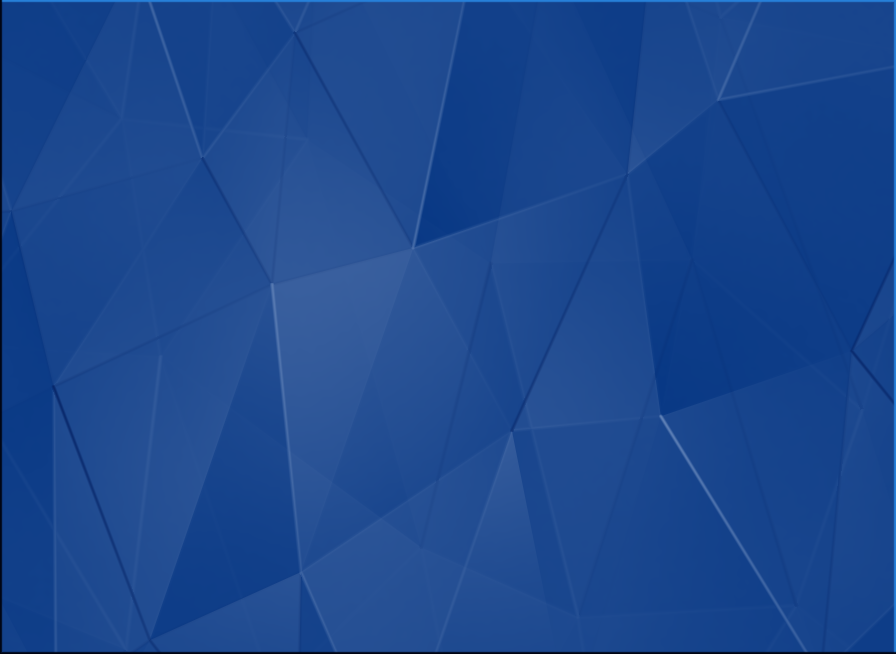
Give the GLSL for this background, as a Shadertoy shader.

```glsl
const vec3 DEEP = vec3(0.05, 0.235, 0.53);
const vec3 PALE = vec3(0.245, 0.39, 0.63);
const vec3 RIDGE = vec3(0.45, 0.57, 0.76);
const vec3 CREASE = vec3(0.01, 0.12, 0.38);
const vec3 RIM_LIGHT = vec3(0.15, 0.50, 0.85);
const vec3 RIM_DARK = vec3(0.0, 0.02, 0.08);

const mat2 LATTICE = mat2(0.26, 0.09, 0.13, -0.32); // shallow and steep axes
const float JITTER = 0.18;
const float LINE_WIDTH = 0.0026;
const float RIM_WIDTH = 0.003;
const float FACET_SLOPE = 1.3;
const float VEIL = 0.24;          // weight of the faint second mesh
const float MOTTLE = 0.05;
const vec2 GLOW_CENTRE = vec2(0.45, 0.52);
const vec2 GLOW_SIZE = vec2(0.36, 0.48);

vec2 hash2(vec2 p) {
    p = vec2(dot(p, vec2(127.1, 311.7)), dot(p, vec2(269.5, 183.3)));
    return fract(sin(p) * 43758.5);
}

float gradientNoise(vec2 p) {
    vec2 i = floor(p), f = fract(p);
    vec2 w = f * f * f * (f * (f * 6.0 - 15.0) + 10.0);
    vec2 x = vec2(1, 0), y = vec2(0, 1);
    float a = dot(hash2(i) * 2.0 - 1.0, f);
    float b = dot(hash2(i + x) * 2.0 - 1.0, f - x);
    float c = dot(hash2(i + y) * 2.0 - 1.0, f - y);
    float d = dot(hash2(i + 1.0) * 2.0 - 1.0, f - 1.0);
    return mix(mix(a, b, w.x), mix(c, d, w.x), w.y);
}

float cross2(vec2 a, vec2 b) { return a.x * b.y - a.y * b.x; }

vec2 vertexAt(vec2 cell, float seed) {
    return LATTICE * cell + (hash2(cell + seed) - 0.5) * JITTER;
}

// Smooth coverage of a triangle
float coverage(vec2 p, vec2 a, vec2 b, vec2 c, float px) {
    float s = sign(cross2(b - a, c - a));
    vec3 side = s * vec3(cross2(b - a, p - a) / length(b - a),
                         cross2(c - b, p - b) / length(c - b),
                         cross2(a - c, p - c) / length(a - c));
    return clamp(0.5 + min(side.x, min(side.y, side.z)) / px, 0.0, 1.0);
}

// Tone of one facet, sloping in its own direction
float facetTone(vec2 p, vec2 centre, vec2 key) {
    vec2 h = hash2(key);
    float angle = 6.2832 * h.y;
    return h.x + FACET_SLOPE * dot(p - centre, vec2(cos(angle), sin(angle)));
}

// Signed fold line: positive is a ridge, negative a crease
float foldLine(vec2 p, vec2 a, vec2 b, vec2 key, float px) {
    vec2 ab = b - a, h = hash2(key);
    float t = clamp(dot(p - a, ab) / dot(ab, ab), 0.0, 1.0);
    float mask = 1.0 - smoothstep(0.0, LINE_WIDTH + px, length(p - a - ab * t));
    float strength = pow(h.y, 1.3) * mix(1.0, 0.45, t);
    return mask * strength * (h.x > 0.42 ? 1.0 : -1.0);
}

float stronger(float a, float b) { return abs(a) > abs(b) ? a : b; }

// Jittered triangle mesh: x is the facet tone, y the fold line
vec2 foldedMesh(vec2 p, float seed, float px) {
    vec2 home = floor(inverse(LATTICE) * p);
    float tone = 0.0, weight = 0.0, line = 0.0;
    for (int j = -1; j <= 1; j++)
    for (int i = -1; i <= 1; i++) {
        vec2 cell = home + vec2(i, j), key = cell + seed;
        vec2 a = vertexAt(cell, seed);
        vec2 b = vertexAt(cell + vec2(1, 0), seed);
        vec2 c = vertexAt(cell + vec2(0, 1), seed);
        vec2 d = vertexAt(cell + 1.0, seed);

        float w1 = coverage(p, a, b, c, px), w2 = coverage(p, b, d, c, px);
        tone += w1 * facetTone(p, (a + b + c) / 3.0, key + 31.3);
        tone += w2 * facetTone(p, (b + c + d) / 3.0, key + 57.7);
        weight += w1 + w2;

        line = stronger(line, 0.35 * foldLine(p, a, b, key + 11.1, px));
        line = stronger(line, foldLine(p, a, c, key + 23.9, px));
        line = stronger(line, 0.6 * foldLine(p, c, b, key + 71.2, px));
    }
    return vec2(tone / max(weight, 0.001), line);
}

void mainImage(out vec4 fragColor, in vec2 fragCoord) {
    float px = 1.0 / iResolution.y;
    vec2 p = fragCoord * px, uv = fragCoord / iResolution.xy;

    // Strong folds under a faint mirrored veil
    vec2 mesh = foldedMesh(p, 4.0, px);
    vec2 veil = foldedMesh(vec2(0.9 - p.x, p.y) * 0.85 + 0.37, 19.0, px);

    // Light gathers around the middle
    vec2 g = (uv - GLOW_CENTRE) / GLOW_SIZE;
    float glow = mix(0.2, 1.0, exp(-dot(g, g)));
    float tone = glow * (0.9 * mesh.x + VEIL * (veil.x - 0.3));
    tone += MOTTLE * (gradientNoise(p * 5.0) + 0.3 * gradientNoise(p * 60.0));
    vec3 color = mix(DEEP, PALE, clamp(tone, -0.1, 1.1));

    // Ridges and creases
    float line = stronger(mesh.y, VEIL * veil.y);
    color = mix(color, RIDGE, max(line, 0.0) * mix(0.6, 0.9, glow));
    color = mix(color, CREASE, max(-line, 0.0));

    // Thin rim: dark at left and bottom, bright at top and right
    vec2 low = p, high = iResolution.xy * px - p;
    float dark = 1.0 - smoothstep(RIM_WIDTH - px, RIM_WIDTH + px, min(low.x, low.y));
    float bright = 1.0 - smoothstep(RIM_WIDTH - px, RIM_WIDTH + px, min(high.x, high.y));
    color = mix(color, RIM_LIGHT, bright);
    color = mix(color, RIM_DARK, dark);
    fragColor = vec4(color, 1.0);
}
```
